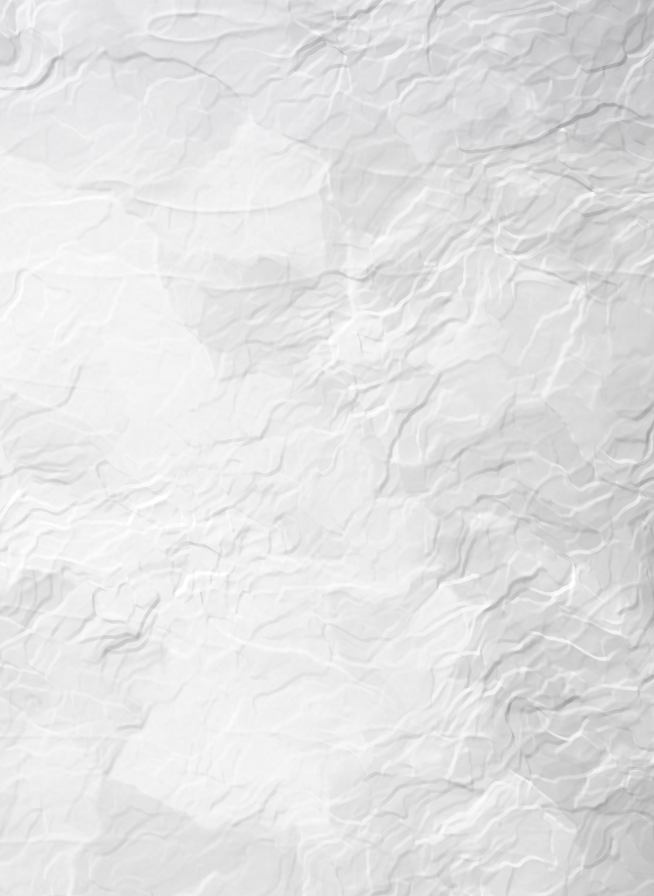
Write a WebGL 1 fragment shader that draws this texture.

```glsl
precision highp float;
// Crumpled white paper: softly lit shards, broken creases and fine wrinkles.

uniform vec2 u_resolution;

const vec2 LIGHT = vec2(-0.56, 0.83);
const float CREASE_REACH = 0.0023;

vec2 hash2(vec2 p) {
  return fract(sin(vec2(dot(p, vec2(127.1, 311.7)),
                        dot(p, vec2(269.5, 183.3)))) * 43758.5453);
}

float noise(vec2 p) {
  vec2 i = floor(p), f = fract(p);
  f = f * f * f * (f * (f * 6.0 - 15.0) + 10.0);
  float low = mix(hash2(i).x, hash2(i + vec2(1.0, 0.0)).x, f.x);
  float high = mix(hash2(i + vec2(0.0, 1.0)).x, hash2(i + 1.0).x, f.x);
  return mix(low, high, f.y);
}

float fbm(vec2 p) {
  float sum = 0.0, amp = 0.533;
  for (int i = 0; i < 4; i++) {
    sum += amp * noise(p);
    p = mat2(1.6, 1.2, -1.2, 1.6) * p + 7.3;
    amp *= 0.5;
  }
  return sum;
}

vec2 turn(vec2 p, float angle) {
  float c = cos(angle), s = sin(angle);
  return vec2(c * p.x - s * p.y, s * p.x + c * p.y);
}

// Bends straight shard borders into jagged creases.
vec2 warp(vec2 p) {
  vec2 wide = vec2(fbm(p * 6.0 + 3.1), fbm(p * 6.0 + 41.7)) - 0.5;
  vec2 jagged = vec2(fbm(p * 19.0 + 8.3), fbm(p * 19.0 + 23.9)) - 0.5;
  return p + 0.1 * wide + 0.03 * jagged;
}

// Soft Voronoi of tilted planes: x = tilt towards the light, y = height.
vec2 planes(vec2 p, float sharpness) {
  vec2 cell = floor(p), sum = vec2(0.0);
  float total = 0.0;
  for (int y = -1; y <= 1; y++) {
    for (int x = -1; x <= 1; x++) {
      vec2 id = cell + vec2(float(x), float(y));
      vec2 toPoint = p - id - 0.05 - 0.9 * hash2(id);
      vec2 slope = 2.0 * hash2(id + 57.3) - 1.0;
      float weight = exp(-sharpness * dot(toPoint, toPoint));
      sum += weight * vec2(dot(slope, LIGHT), dot(slope, toPoint));
      total += weight;
    }
  }
  return sum / total;
}

// One scale of shards, lit by comparing two points along the light.
float crumple(vec2 a, vec2 b, float scale, float angle, float sharpness,
              float facetGain, float creaseGain) {
  vec2 stretch = scale * vec2(0.75, 1.3);
  vec2 pa = planes(turn(a, angle) * stretch + scale, sharpness);
  vec2 pb = planes(turn(b, angle) * stretch + scale, sharpness);
  float jump = pb.y - pa.y;
  float crease = jump / (1.0 + 0.8 * abs(jump));
  return 0.5 * facetGain * (pa.x + pb.x) + creaseGain * crease;
}

// Narrow ridge along a noise contour, lit from one side.
float ridge(vec2 p, float sharpness) {
  return exp(-sharpness * abs(fbm(p) - 0.5));
}

float litRidge(vec2 p, vec2 offset, vec2 stretch, float angle, float sharpness) {
  return ridge(turn(p - offset, angle) * stretch + 11.0, sharpness)
       - ridge(turn(p + offset, angle) * stretch + 11.0, sharpness);
}

// Wide illumination: bright left, dimmer right edge, top and bottom.
float illumination(vec2 uv, vec2 p) {
  float tone = 0.942 - 0.14 * uv.x * uv.x;
  tone -= 0.035 * smoothstep(0.72, 1.0, uv.y);
  tone -= 0.045 * smoothstep(0.16, 0.0, uv.y);
  return tone + 0.07 * (fbm(p * 3.0 + 19.0) - 0.5);
}

void main() {
  vec2 uv = gl_FragCoord.xy / u_resolution;
  vec2 p = gl_FragCoord.xy / u_resolution.y;
  vec2 offset = LIGHT * CREASE_REACH;
  vec2 a = warp(p + offset), b = warp(p - offset);

  // Wrinkles gather in patches and leave calmer sheets between them.
  float wrinkled = smoothstep(0.3, 0.65, fbm(p * 5.0 + 29.0));
  float foldMask = smoothstep(0.35, 0.65, noise(p * vec2(5.0, 9.0) + 5.0));
  foldMask *= mix(0.4, 1.0, smoothstep(0.5, 0.8, uv.y));

  float shade = crumple(a, b, 6.0, 0.5, 60.0, 0.034, 0.19);
  shade += crumple(a, b, 12.0, -0.7, 55.0, 0.034, 0.18) * mix(0.6, 1.15, wrinkled);
  shade += crumple(a, b, 23.0, -0.3, 40.0, 0.029, 0.16) * mix(0.4, 1.15, wrinkled);
  shade += crumple(a, b, 42.0, -0.9, 24.0, 0.018, 0.12) * mix(0.25, 1.1, wrinkled);
  shade += 0.09 * foldMask * litRidge(p, offset, vec2(2.5, 8.0), 0.0, 45.0);
  shade += 0.07 * wrinkled * litRidge(p, offset, vec2(7.0, 13.0), -0.6, 28.0);

  // Highlights roll off before pure white; a faint grain covers the sheet.
  float tone = illumination(uv, p) + shade;
  tone -= 0.6 * max(tone - 0.94, 0.0);
  tone += 0.012 * (noise(p * 260.0) - 0.5);

  vec3 coolTint = vec3(0.0, -0.003, 0.004) * smoothstep(0.4, 1.0, uv.y);
  gl_FragColor = vec4(clamp(vec3(tone) + coolTint, 0.0, 1.0), 1.0);
}
```
